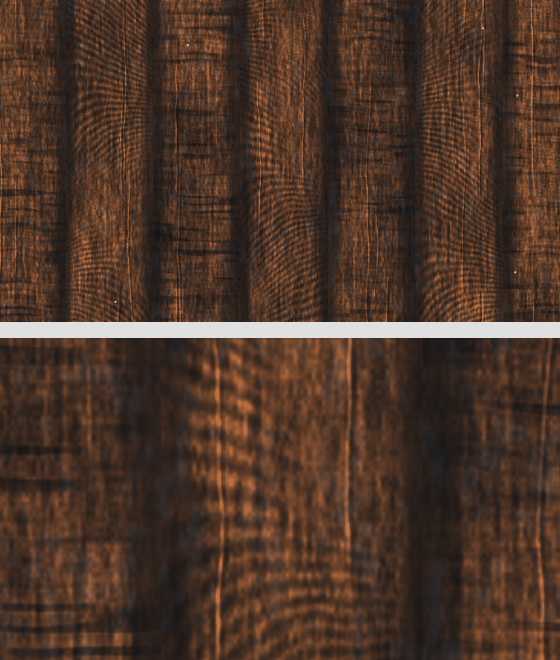
Top: the whole. Bottom: its middle third, enlarged.
A WebGL 2 fragment shader for this texture:

```glsl
#version 300 es
precision highp float;
// Dark stained wooden planks with alternating curved and straight saw marks.

uniform vec2 u_resolution;
out vec4 outColor;

const float PLANK_WIDTH = 0.2715;   // all lengths in canvas heights
const float FIRST_SEAM = 0.2036;
const float RIDGE_FREQ = 48.0;      // curved saw marks per canvas height
const float RIDGE_DEPTH = 0.75;
const float SAW_DEPTH = 1.75;
const float SEAM_DEPTH = 1.75;
const float FIBRE_DEPTH = 1.7;
const float FLECK_DEPTH = 1.7;
const float BASE_TONE = 0.42;
const float MID_RED = 0.29;
const float CONTRAST = 0.36;
const vec3 TINT_OFFSET = vec3(0.0, 0.036, 0.067);
const vec3 TINT_SLOPE = vec3(1.0, 0.535, 0.235);
const vec3 DUSTY = vec3(0.0, 0.025, 0.045);
const vec3 SPECK = vec3(0.78, 0.70, 0.58);

float hash(vec2 p) {
  return fract(sin(dot(p, vec2(127.1, 311.7))) * 43758.5453);
}

float noise(vec2 p) {
  vec2 i = floor(p), f = fract(p);
  f = f * f * (3.0 - 2.0 * f);
  return mix(mix(hash(i), hash(i + vec2(1, 0)), f.x),
             mix(hash(i + vec2(0, 1)), hash(i + vec2(1, 1)), f.x), f.y);
}

float fbm(vec2 p) {
  float sum = 0.0, amp = 0.5;
  for (int i = 0; i < 4; i++) {
    sum += amp * noise(p);
    p = p * 2.03 + 17.3;
    amp *= 0.5;
  }
  return sum / 0.9375;
}

// Arched ridges whose slope swings along the plank.
float curvedMarks(vec2 q, float seed) {
  float slope = 0.75 * sin(q.y * 6.0 + 1.2 + seed * 0.8);
  float bend = q.y - slope * q.x + 1.6 * q.x * q.x;
  bend += 0.022 * (fbm(q * vec2(16.0, 9.0) + seed * 7.1) - 0.5);
  float wave = sin(6.2832 * RIDGE_FREQ * bend);
  float patches = smoothstep(0.22, 0.68, fbm(q * vec2(7.0, 4.0) + seed * 3.7));
  float broken = 0.5 + noise(q * vec2(45.0, 30.0) + seed);
  return RIDGE_DEPTH * patches * broken * (wave - 0.15);
}

// Dark, nearly level scratches gathered in clusters.
float straightMarks(vec2 q, float seed) {
  q.y += 0.03 * q.x + 0.012 * noise(q * vec2(12.0, 5.0) + seed);
  float cluster = smoothstep(0.25, 0.68, fbm(q * vec2(3.0, 7.0) + seed * 5.3));
  float broad = smoothstep(0.48, 0.85, noise(q * vec2(9.0, 88.0) + seed * 11.0));
  float thin = noise(q * vec2(22.0, 150.0) + seed * 4.0) - 0.5;
  return -SAW_DEPTH * broad * cluster - 0.9 * thin;
}

// Wandering vertical cracks: lit lip with a shadow beside it.
float cracks(vec2 q, float seed) {
  float sum = 0.0;
  for (int i = 0; i < 3; i++) {
    float id = seed * 3.0 + float(i);
    float path = PLANK_WIDTH * 0.65 * (hash(vec2(id, 4.7)) - 0.5);
    path += 0.035 * (fbm(vec2(q.y * 4.0, id * 9.1)) - 0.5);
    float d = q.x - path;
    float shown = smoothstep(0.4, 0.65, noise(vec2(q.y * 3.5, id * 5.9)));
    float lip = 1.0 - smoothstep(0.0008, 0.0036, abs(d));
    float shadow = 1.0 - smoothstep(0.0008, 0.004, abs(d - 0.0045));
    sum += shown * (1.3 * lip - 0.9 * shadow);
  }
  return sum;
}

void main() {
  vec2 p = gl_FragCoord.xy / u_resolution.y;

  // Plank layout
  float across = (p.x - FIRST_SEAM) / PLANK_WIDTH;
  float plank = floor(across);
  bool curved = mod(plank, 2.0) < 0.5;
  float seed = plank + 5.0;
  vec2 q = vec2((fract(across) - 0.5) * PLANK_WIDTH, p.y);

  // Stain blotches and seams
  float tone = BASE_TONE + 0.4 * (hash(vec2(seed, 2.3)) - 0.5);
  tone += 2.3 * (fbm(p * vec2(9.0, 3.5) + seed * 13.0) - 0.5);
  float seamDist = 0.5 * PLANK_WIDTH - abs(q.x);
  float wander = fbm(vec2(p.y * 3.0, seed * 8.0 + step(0.0, q.x) * 3.0));
  float seamWidth = (curved ? 0.018 : 0.030) + 0.045 * wander;
  float seam = 1.0 - smoothstep(0.25 * seamWidth, seamWidth, seamDist);
  tone -= SEAM_DEPTH * seam;

  // Saw marks and cracks
  float marks = curved ? curvedMarks(q, seed) : straightMarks(q, seed);
  tone += (marks + cracks(q, seed)) * (1.0 - 0.6 * seam);

  // Vertical fibres, short flecks and fine pores
  float grain = FIBRE_DEPTH * (noise(p * vec2(150.0, 14.0)) - 0.5);
  grain += FLECK_DEPTH * (noise(p * vec2(210.0, 62.0) + 31.0) - 0.5);
  grain += 1.1 * (noise(p * vec2(260.0, 190.0) + 57.0) - 0.5);
  tone += grain * (1.0 - 0.5 * seam);

  // Tone to stain colour
  float red = clamp(MID_RED * exp(CONTRAST * tone), 0.07, 0.74);
  vec3 color = TINT_OFFSET + TINT_SLOPE * red;
  color += DUSTY * smoothstep(0.5, 0.75, fbm(p * vec2(60.0, 35.0) + 83.0));

  // Rare pale specks
  vec2 cell = floor(p * 9.0);
  vec2 spot = (cell + 0.2 + 0.6 * vec2(hash(cell + 3.1), hash(cell + 8.6))) / 9.0;
  float speck = 1.0 - smoothstep(0.002, 0.005, distance(p, spot));
  color = mix(color, SPECK, speck * step(0.975, hash(cell + 0.5)));

  outColor = vec4(color, 1.0);
}
```
